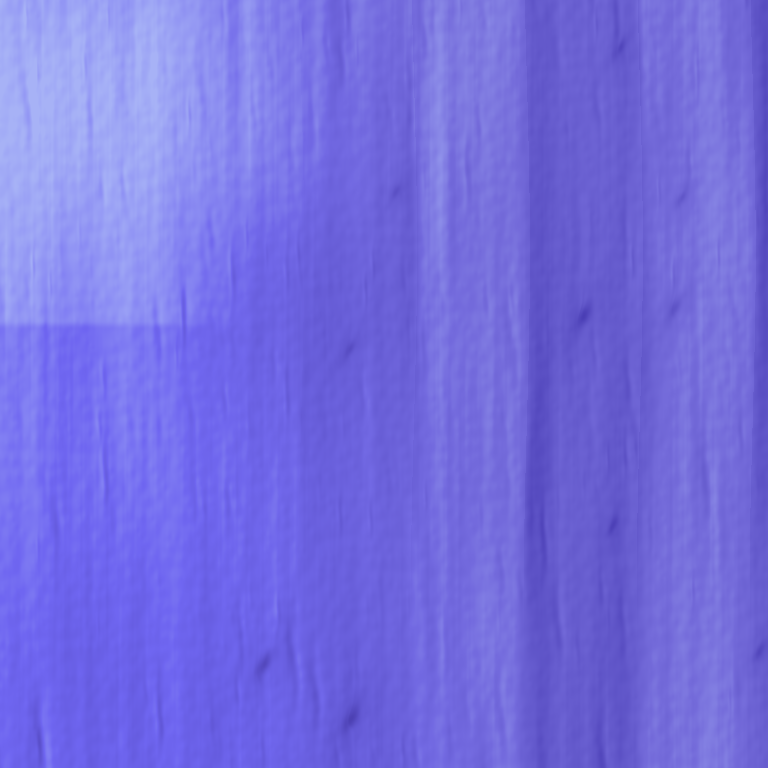
This texture is drawn by a WebGL 1 fragment shader. Its source:

```glsl
precision highp float;
// Blue-violet stained boards under a soft patch of light at the upper left.
// A signed tone is summed from light, board bands, layered-sine grain and
// cellular streaks and knots, then mapped to shadow, body and pale colours.
uniform vec2 u_resolution;

const vec3 VIVID = vec3(0.435, 0.40, 0.945);
const vec3 VIOLET = vec3(0.455, 0.42, 0.855);
const vec3 SHADOW = vec3(0.325, 0.28, 0.74);
const vec3 PALE = vec3(0.655, 0.70, 0.965);
const float BOARD_WIDTH = 0.147;
const float BOARD_START = 0.098;
const float PANEL_EDGE = 0.577;

vec2 hash2(vec2 c) {
  return fract(sin(vec2(dot(c, vec2(127.1, 311.7)),
                        dot(c, vec2(269.5, 183.3)))) * 43758.5);
}

// Cellular distance with its creases rounded off.
float softCells(vec2 p) {
  vec2 cell = floor(p);
  float total = 0.0;
  for (int j = -1; j <= 1; j++) {
    for (int i = -1; i <= 1; i++) {
      vec2 c = cell + vec2(float(i), float(j));
      total += exp(-9.0 * length(c + hash2(c) - p));
    }
  }
  return -log(total + 0.0001) / 9.0;
}

// Cells lit from one side, as shallow dents in the surface.
float relief(vec2 p, vec2 scale) {
  vec2 lightStep = vec2(0.004, -0.004);
  return softCells(p * scale) - softCells((p + lightStep) * scale);
}

// Sparse raised fibres, each a light and a dark line side by side.
float fibres(vec2 p, vec2 scale, float width, float slant) {
  vec2 q = p * scale;
  vec2 cell = floor(q);
  float total = 0.0;
  for (int j = -1; j <= 1; j++) {
    for (int i = -1; i <= 1; i++) {
      vec2 c = cell + vec2(float(i), float(j));
      vec2 chance = hash2(c + 17.0);
      vec2 d = q - c - hash2(c);
      d.x += slant * ((chance.x - 0.5) * d.y + 0.1 * sin(d.y * 9.0));
      d /= vec2(width * (0.6 + chance.x), 0.2 + 0.2 * chance.x);
      float strength = chance.y * chance.y * chance.y;
      float side = chance.x > 0.4 ? 1.0 : -1.0;
      total += strength * (side * d.x - 0.2) * exp(-dot(d, d));
    }
  }
  return total;
}

// Scattered slanted knots with a lit rim and a faint halo.
float knots(vec2 p, float scale, float rarity) {
  vec2 q = p * scale;
  vec2 cell = floor(q);
  float total = 0.0;
  for (int j = -1; j <= 1; j++) {
    for (int i = -1; i <= 1; i++) {
      vec2 c = cell + vec2(float(i), float(j));
      vec2 chance = hash2(c + 41.0);
      vec2 d = q - c - hash2(c);
      d.x -= 0.4 * d.y;
      d /= vec2(0.05, 0.10) * (0.6 + 0.6 * chance.y);
      float r = dot(d, d);
      float mark = (0.4 + 0.6 * chance.y) * (1.0 - 0.6 * d.x) * exp(-r);
      total += step(rarity, chance.x) * (mark + 0.25 * exp(-r / 10.0));
    }
  }
  return total;
}

// Layered sines across the boards, drifting slowly along them.
float grain(vec2 p, float frequency, float stretch) {
  float total = 0.0;
  float amplitude = 0.5;
  for (int i = 0; i < 4; i++) {
    float layer = float(i);
    float across = p.x * frequency;
    float drift = 0.8 * sin(p.y * stretch + across * 0.23 + layer * 2.1);
    float fade = 0.5 + 0.5 * sin(p.y * stretch * 1.7 - across * 0.37 + layer);
    total += amplitude * fade * sin(across + drift + layer * 4.3);
    frequency *= 1.67;
    amplitude *= 0.82;
  }
  return total;
}

// Pale light, cut sharply by the panel edge on the left only.
float lightPatch(vec2 p) {
  vec2 q = (p - vec2(0.07, 0.80)) * vec2(2.9, 2.6);
  float hardCut = smoothstep(PANEL_EDGE - 0.006, PANEL_EDGE + 0.006, p.y);
  float softCut = smoothstep(0.54, 0.82, p.y);
  float cut = mix(hardCut, softCut, smoothstep(0.18, 0.36, p.x));
  float sheen = smoothstep(0.6, 1.0, p.y) * (1.0 - smoothstep(0.5, 0.72, p.x));
  float panel = (1.0 - hardCut) * (1.0 - smoothstep(0.16, 0.3, p.x));
  return 0.77 * cut * exp(-dot(q, q)) + 0.2 * sheen
       + panel * mix(-0.1, 0.2, smoothstep(0.1, PANEL_EDGE, p.y));
}

// Uneven dark bands with soft outer sides and one crisp seam each.
float boardTone(vec2 p) {
  float b = (p.x + 0.004 * sin(p.y * 7.0) - BOARD_START) / BOARD_WIDTH;
  float softness = 0.55 + 0.35 * sin(p.y * 6.0 + floor(b + 0.5) * 2.3);
  float lit = smoothstep(-softness, softness, -sin(b * 3.14159));
  float d = fract(b);
  float seam = (1.0 - lit) * exp(-30.0 * d * d) * smoothstep(0.1, 0.4, p.y);
  float uneven = 0.8 + 0.2 * sin(p.y * 5.0 + p.x * 9.0);
  float strength = smoothstep(0.27, 0.72, p.x);
  return strength * (mix(-0.52 * uneven, 0.08, lit) - 0.45 * seam);
}

void main() {
  vec2 p = gl_FragCoord.xy / u_resolution;
  float knot = knots(p, 7.0, 0.74) * smoothstep(0.18, 0.3, p.x);
  vec2 bent = p + vec2(0.008 * knot, 0.0);
  float patches = smoothstep(0.1, 0.6, softCells(p * vec2(11.0, 3.5)));

  float tone = lightPatch(p) + boardTone(p);
  tone -= 0.17 * smoothstep(0.2, 0.36, p.x) * (1.0 - smoothstep(0.4, 0.58, p.x));
  tone += 0.25 * (softCells(p * vec2(8.0, 2.6) + 5.0) - 0.4);
  tone += 0.15 * grain(bent, 43.0, 3.0);
  tone += (0.03 + 0.06 * patches) * grain(bent, 200.0, 7.0);
  tone += 0.2 * relief(bent, vec2(36.0, 9.0)) * (0.4 + patches);
  tone += 0.24 * relief(p, vec2(66.0, 44.0));
  tone += 0.7 * fibres(p + 1.3, vec2(15.0, 1.9), 0.17, 0.15);
  tone += 0.75 * fibres(bent, vec2(22.0, 6.0), 0.10, 0.4);
  tone += 0.45 * fibres(bent + 3.7, vec2(38.0, 11.0), 0.13, 0.4);
  tone += 0.01 * sin(p.y * 310.0 + 2.0 * sin(p.x * 23.0));
  tone -= 0.75 * knot;

  vec3 color = mix(VIVID, VIOLET, smoothstep(0.15, 0.72, p.x + 0.15 * (p.y - 0.5)));
  color = mix(color, PALE, clamp(tone, 0.0, 1.0));
  color = mix(color, SHADOW, clamp(-tone, 0.0, 1.3));
  gl_FragColor = vec4(color, 1.0);
}
```
